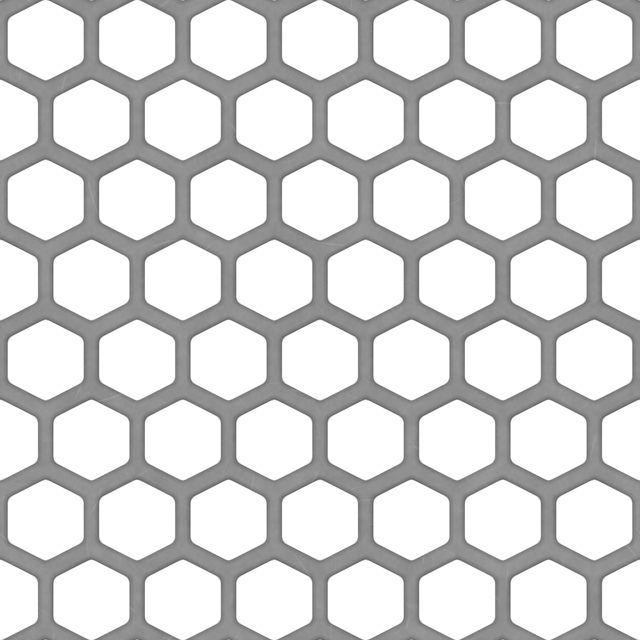
Give the GLSL for this pattern, as a WebGL 1 fragment shader.

```glsl
precision highp float;

uniform vec2 u_resolution;

float hash(vec2 p) {
  vec3 q = fract(p.xyx * vec3(0.1031, 0.1030, 0.0973));
  q += dot(q, q.yzx + 33.33);
  return fract((q.x + q.y) * q.z);
}

// Value noise that wraps after a whole number of cells
float wrapNoise(vec2 uv, vec2 cells) {
  vec2 p = uv * cells;
  vec2 i = floor(p);
  vec2 f = fract(p);
  f = f * f * (3.0 - 2.0 * f);
  vec2 a = mod(i, cells);
  vec2 b = mod(i + 1.0, cells);
  return mix(mix(hash(a), hash(vec2(b.x, a.y)), f.x),
             mix(hash(vec2(a.x, b.y)), hash(b), f.x), f.y);
}

float smoothMax(float a, float b, float k) {
  float h = max(k - abs(a - b), 0.0) / k;
  return max(a, b) + 0.25 * k * h * h;
}

// Signed distance to a slightly squat, pointed-top hexagon with soft corners
float hexagon(vec2 p) {
  float side = abs(p.x) - 0.0595;
  float slope = dot(vec2(sqrt(p.x * p.x + 0.00001), abs(p.y)), vec2(0.458, 0.889)) - 0.0575;
  return smoothMax(side, slope, 0.008);
}

// Offset from the nearest centre of a rectangular lattice
vec2 latticeOffset(vec2 p, vec2 centre) {
  vec2 cell = vec2(1.0 / 7.0, 0.25);
  return mod(p - centre + 0.5 * cell, cell) - 0.5 * cell;
}

// Sparse, short, slightly bent hairlines
float scratches(vec2 uv, float cells) {
  vec2 p = uv * cells;
  vec2 base = floor(p);
  float mark = 0.0;
  for (int y = -1; y <= 1; y++) {
    for (int x = -1; x <= 1; x++) {
      vec2 cell = base + vec2(float(x), float(y));
      vec2 id = mod(cell, cells) + cells;
      float angle = 6.2832 * hash(id + 17.0);
      vec2 along = vec2(cos(angle), sin(angle));
      vec2 v = p - cell - vec2(hash(id), hash(id + 51.0));
      v = vec2(dot(v, along), dot(v, vec2(-along.y, along.x)));
      v.y += (hash(id + 83.0) - 0.5) * v.x * v.x;
      float reach = mix(0.15, 0.45, hash(id + 29.0));
      float line = 1.0 - smoothstep(0.0, 0.03, abs(v.y));
      line *= 1.0 - smoothstep(0.5 * reach, reach, abs(v.x));
      mark = max(mark, line * hash(id + 67.0));
    }
  }
  return mark;
}

void main() {
  vec2 uv = gl_FragCoord.xy / u_resolution;

  // Two interleaved lattices: seven holes across, eight staggered rows
  vec2 even = latticeOffset(uv, vec2(0.0, 0.0625));
  vec2 odd = latticeOffset(uv, vec2(0.5 / 7.0, 0.1875));
  float evenDist = hexagon(even);
  float oddDist = hexagon(odd);
  vec2 offset = evenDist < oddDist ? even : odd;
  float dist = min(evenDist, oddDist);

  // Rounded rim, darker along the upper left of each hole
  float facing = dot(offset / max(length(offset), 0.001), vec2(-0.5, 0.866));
  float rim = 0.12 * (1.0 - smoothstep(0.0, 0.003, dist));
  rim += 0.065 * (1.0 - smoothstep(0.002, 0.0085, dist));
  float metal = 0.567 - rim * (1.0 + 0.25 * facing);

  // Mottled, lightly scratched surface
  metal += 0.025 * (wrapNoise(uv, vec2(16.0)) - 0.5);
  metal += 0.025 * (wrapNoise(uv, vec2(60.0, 76.0)) - 0.5);
  metal += 0.020 * (wrapNoise(uv, vec2(230.0, 190.0)) - 0.5);
  metal += 0.060 * scratches(uv, 13.0) + 0.035 * scratches(uv + 0.37, 22.0);

  float soft = max(0.0014, 0.75 / min(u_resolution.x, u_resolution.y));
  gl_FragColor = vec4(vec3(mix(1.0, metal, smoothstep(-soft, soft, dist))), 1.0);
}
```
